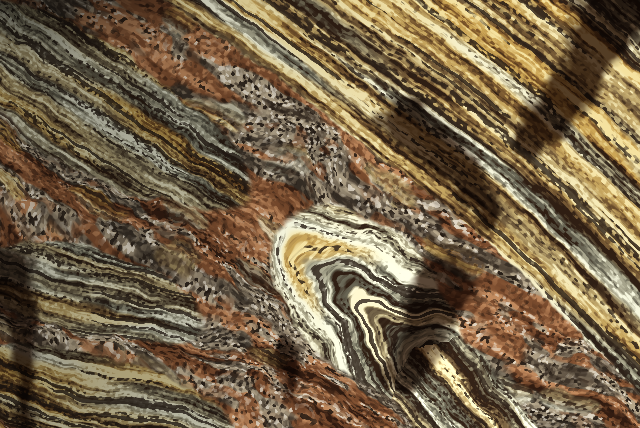
Reproduce this texture procedurally as a Shadertoy shader.

```glsl
float hash(vec2 p) {
    vec3 q = fract(vec3(p.xyx) * 0.1031);
    q += dot(q, q.yzx + 33.33);
    return fract((q.x + q.y) * q.z);
}

mat2 turn(float a) {
    return mat2(cos(a), -sin(a), sin(a), cos(a));
}

// Cellular noise: x = softly blended cell value, y = distance to nearest site
vec2 cells(vec2 p) {
    vec2 base = floor(p), f = p - base;
    float sum = 0.0, total = 0.0, nearest = 9.0;
    for (int y = -1; y <= 1; y++)
    for (int x = -1; x <= 1; x++) {
        vec2 c = vec2(x, y);
        float h = hash(base + c), k = hash(base + c + 57.0);
        float d = length(c + 0.15 + 0.7 * vec2(h, k) - f);
        float w = exp(-11.0 * d);
        sum += w * fract(h * 37.0 + k);
        total += w;
        nearest = min(nearest, d);
    }
    return vec2(sum / total, nearest);
}

// Layered sines used to bend the layers
vec2 waves(vec2 p) {
    vec2 s = vec2(0.0);
    float amp = 0.5;
    for (int i = 0; i < 5; i++) {
        p = turn(0.7) * p * 1.7 + 1.3;
        s += amp * sin(p.yx + s);
        amp *= 0.6;
    }
    return s;
}

// Thin strata: q.x runs along the layers, q.y across them
vec3 strata(vec2 q, float warmth) {
    float broad = cells(q * vec2(2.0, 26.0)).x;
    float thin = cells(q * vec2(3.5, 80.0) + 9.0).x;
    float hair = cells(q * vec2(9.0, 150.0) + 23.0).x;
    float grit = cells(q * vec2(120.0, 170.0)).x;
    float t = 0.24 * broad + 0.34 * thin + 0.24 * hair + 0.18 * grit;
    float warm = clamp(warmth + 1.3 * (cells(q * vec2(1.5, 24.0) + 31.0).x - 0.5), 0.0, 1.0);
    vec3 c = vec3(0.17, 0.11, 0.07);
    c = mix(c, mix(vec3(0.37, 0.36, 0.30), vec3(0.45, 0.31, 0.15), warm), smoothstep(0.25, 0.42, t));
    c = mix(c, mix(vec3(0.61, 0.60, 0.51), vec3(0.74, 0.60, 0.31), warm), smoothstep(0.42, 0.55, t));
    c = mix(c, mix(vec3(0.90, 0.90, 0.81), vec3(0.89, 0.82, 0.58), warm), smoothstep(0.55, 0.70, t));
    // Sparse, gritty dark seams
    float seam = cells(q * vec2(3.0, 105.0) + 50.0).x + 0.3 * (grit - 0.5);
    return mix(c, vec3(0.16, 0.12, 0.09), 0.8 * smoothstep(0.30, 0.16, seam));
}

// Rusty, grainy matrix between the banded bodies
vec3 rust(vec2 q) {
    float streak = cells(q * vec2(2.5, 26.0)).x;
    float fine = cells(q * vec2(11.0, 80.0) + 5.0).x;
    float grain = cells(q * vec2(100.0, 165.0)).x;
    float t = 0.36 * streak + 0.34 * fine + 0.30 * grain;
    vec3 c = mix(vec3(0.18, 0.10, 0.06), vec3(0.45, 0.28, 0.17), smoothstep(0.22, 0.46, t));
    c = mix(c, vec3(0.70, 0.50, 0.34), smoothstep(0.48, 0.76, t));
    // Ashy wisps
    float ash = 0.65 * cells(q * vec2(3.0, 24.0) + 40.0).x + 0.35 * cells(q * vec2(22.0, 70.0)).x;
    vec3 ashColor = mix(vec3(0.20, 0.18, 0.15), vec3(0.66, 0.63, 0.54), smoothstep(0.15, 0.85, 0.5 * grain + 0.5 * fine));
    c = mix(c, ashColor, 0.85 * smoothstep(0.47, 0.62, ash));
    // Pale and black crystals gathered along the streaks
    float speck = cells(q * vec2(125.0, 180.0) + 70.0).x;
    float gather = smoothstep(0.40, 0.70, 0.5 * fine + 0.5 * ash);
    c = mix(c, vec3(0.86, 0.83, 0.77), 0.8 * smoothstep(0.70, 0.90, speck) * gather);
    return mix(c, vec3(0.10, 0.07, 0.05), 0.85 * smoothstep(0.30, 0.14, speck) * (0.3 + 0.7 * gather));
}

// Distance to a stroke that narrows from a to b
float taper(vec2 p, vec2 a, vec2 b) {
    vec2 ab = b - a;
    float h = clamp(dot(p - a, ab) / dot(ab, ab), 0.0, 1.0);
    return length(p - a - ab * h) + 0.035 * h;
}

void mainImage(out vec4 fragColor, in vec2 fragCoord) {
    vec2 p = fragCoord / iResolution.y;
    p.x += 0.75 - 0.5 * iResolution.x / iResolution.y;
    vec2 bend = waves(p * 3.0), ripple = waves(p * 11.0 + 4.0), crumble = waves(p * 38.0);

    // Banded lenses: centre and radii, then tilt, warmth, brightness
    vec4 lenses[5] = vec4[5](
        vec4(0.22, 0.74, 0.43, 0.14), vec4(0.23, 0.32, 0.25, 0.10),
        vec4(0.22, 0.05, 0.36, 0.12), vec4(0.85, 0.29, 0.26, 0.17),
        vec4(1.06, 0.06, 0.28, 0.13));
    vec3 traits[5] = vec3[5](
        vec3(0.55, 0.42, 0.84), vec3(0.30, 0.10, 0.88), vec3(0.32, 0.48, 0.82),
        vec3(0.80, 0.36, 1.05), vec3(0.85, 0.22, 1.12));
    float field = -9.0;
    int nearest = 0;
    vec2 lensPos = p;
    for (int i = 0; i < 5; i++) {
        vec2 q = turn(-traits[i].x) * (p - lenses[i].xy);
        vec2 rim = 0.025 * bend + 0.014 * ripple + 0.006 * crumble;
        float inside = 1.0 - length((q + rim) / lenses[i].zw);
        if (inside > field) { field = inside; nearest = i; lensPos = q; }
    }

    // Matrix flowing around the lenses, with small banded pockets
    vec2 flow = turn(-0.55) * p + 0.032 * bend + 0.010 * ripple + 0.003 * crumble;
    flow.y += 0.05 * max(field, -1.5);
    vec3 color = rust(flow);
    vec2 pocket = cells(flow * vec2(5.0, 12.0) + 0.15 * ripple);
    float pocketMask = smoothstep(0.33, 0.24, pocket.y) * smoothstep(0.50, 0.60, pocket.x);
    color = mix(color, strata(flow + 3.0, 0.45), 0.7 * pocketMask);

    // Lens layers; the middle one is folded into nested arches
    vec2 layer = lensPos + vec2(0.0, 0.028 * bend.x + 0.010 * ripple.y + 0.002 * crumble.x);
    if (nearest == 3)
        layer = vec2(lensPos.x, sqrt(layer.y * layer.y + 0.0012) - 0.38 * lensPos.x + 0.02 * ripple.x);
    vec3 lensColor = strata(layer * 1.25 + float(nearest) * 2.7, traits[nearest].y) * traits[nearest].z;
    color = mix(color, lensColor, smoothstep(-0.03, 0.05, field));

    // Long diagonal beds in the upper right
    vec2 fromEdge = p - vec2(0.37, 1.0);
    float along = dot(fromEdge, vec2(0.777, -0.630));
    float across = dot(fromEdge, vec2(0.630, 0.777)) - 0.05 * sin(along * 2.2);
    across += 0.010 * bend.x + 0.005 * ripple.y + 0.0012 * crumble.x;
    vec3 beds = strata(vec2(along * 0.8, across) + 17.0, mix(0.25, 0.68, smoothstep(0.02, 0.25, across)));
    color = mix(color, beds, smoothstep(-0.004, 0.004, across + 0.006 * crumble.y));

    // Light falling from the right, then cast shadows
    color *= mix(0.84, 1.08, smoothstep(0.0, 1.05, p.x - 0.25 * (p.y - 0.5)));
    color *= 1.0 - 0.5 * smoothstep(0.30, 0.0, length((p - vec2(0.08, 1.02)) * vec2(0.6, 1.5)));
    vec4 shades[5] = vec4[5](
        vec4(1.46, 1.00, 1.24, 0.68), vec4(0.97, 0.73, 1.14, 0.52),
        vec4(1.04, 0.33, 0.91, 0.11), vec4(0.04, 0.38, 0.09, 0.00),
        vec4(0.67, 0.17, 0.72, 0.04));
    float widths[5] = float[5](0.085, 0.062, 0.060, 0.055, 0.038);
    for (int i = 0; i < 5; i++) {
        float d = taper(p + 0.022 * bend + 0.024 * ripple + 0.010 * crumble, shades[i].xy, shades[i].zw);
        float shade = smoothstep(widths[i] + 0.015, widths[i] - 0.022, d);
        color *= 1.0 - vec3(0.66, 0.73, 0.77) * shade;
    }
    fragColor = vec4(clamp(color, 0.0, 1.0), 1.0);
}
```
